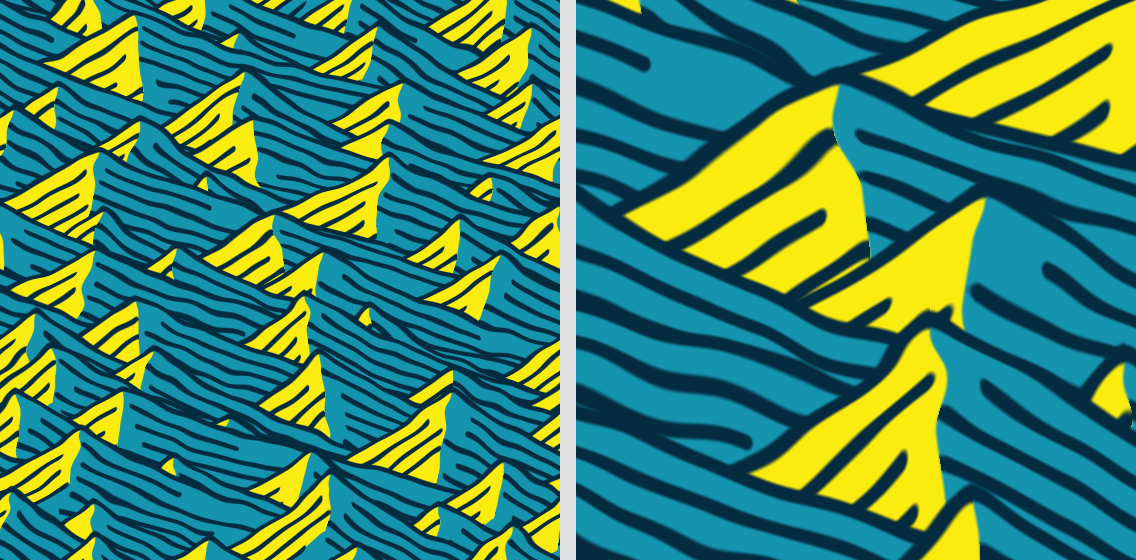
Left, the full canvas; right, a detail of the centre.
A three.js fragment shader for this pattern:

```glsl
// Overlapping ink-lined mountain ridges with yellow sunlit flanks and teal shaded flanks, tiling.
varying vec2 vUv;

const vec2 GRID = vec2(4.0, 12.0);   // peaks across, rows up
const vec3 INK = vec3(0.015, 0.17, 0.25);
const vec3 SHADE = vec3(0.08, 0.58, 0.68);
const vec3 SUN = vec3(0.985, 0.925, 0.06);
const float HALF_LINE = 0.0041;
const float SOFT = 0.0014;

float hash(vec2 p) {
  vec3 q = fract(vec3(p.xyx) * 0.1031);
  q += dot(q, q.yzx + 33.33);
  return fract((q.x + q.y) * q.z);
}

float noise(vec2 p) {
  vec2 i = floor(p);
  vec2 f = fract(p);
  f = f * f * (3.0 - 2.0 * f);
  float low = mix(hash(i), hash(i + vec2(1.0, 0.0)), f.x);
  float high = mix(hash(i + vec2(0.0, 1.0)), hash(i + vec2(1.0, 1.0)), f.x);
  return mix(low, high, f.y);
}

// Drop below the peak (x) and its steepness (y) at distance u from the ridge.
vec2 flank(float u, float foot, float crest, float reach) {
  float decay = exp(-u / reach);
  return vec2(foot * u + crest * (1.0 - decay), foot + crest / reach * decay);
}

// Distance to one contour stroke with rounded ends; stroke 0 is the whole outline.
float strokeDistance(float u, float across, float index, vec2 seed) {
  float start = 0.045 * pow(hash(seed + index * 3.7), 2.0);
  float end = 0.12 + 0.5 * hash(seed + index * 5.3 + 40.0);
  float beyond = max(max(start - u, u - end), 0.0);
  return length(vec2(index < 0.5 ? 0.0 : beyond, across));
}

// Paints one mountain over the colour behind it; p is relative to its peak.
vec3 paintMountain(vec3 behind, vec2 p, vec2 id) {
  vec2 seed = id * 17.0 + 5.0;
  float depth = max(-p.y, 0.0);

  // The ridge leans and zigzags down from the peak.
  float lean = mix(-0.12, 0.32, hash(seed + 1.0));
  float zigzag = (noise(vec2(depth * 28.0, seed.x + seed.y * 3.0)) - 0.5) * 0.016;
  float side = p.x + lean * depth + zigzag * smoothstep(0.0, 0.03, depth);
  float u = sqrt(side * side + 0.000036) - 0.006;
  bool sunny = side < 0.0;

  // Depth below the wobbly silhouette.
  vec2 slope = sunny ? flank(u, 0.45, 0.045, 0.09) : flank(u, 0.29, 0.05, 0.12);
  slope *= mix(0.8, 1.25, hash(seed + 2.0));
  float wobble = (noise(p * vec2(24.0, 20.0) + seed) - 0.5) * 0.011;
  float inside = -p.y - slope.x + wobble;
  if (inside < -0.009) return behind;

  // Strokes follow the silhouette and draw closer toward the foot.
  float spacing = sunny ? 0.035 : 0.021 + 0.009 * exp(-u / 0.2);
  float index = floor(inside / spacing + 0.5);
  float across = (inside - index * spacing) / sqrt(1.0 + slope.y * slope.y);
  vec2 strokeSeed = seed + (sunny ? 71.0 : 13.0);
  float ink = 1.0 - smoothstep(-SOFT, SOFT, strokeDistance(u, across, index, strokeSeed) - HALF_LINE);

  // Sunlight stops at a stroke some way down the flank.
  float litBands = 3.0 + floor(3.0 * hash(seed + 3.0));
  float lit = 1.0 - smoothstep(-SOFT, SOFT, side);
  lit *= 1.0 - smoothstep(-SOFT, SOFT, inside - litBands * spacing);

  vec3 fill = mix(SHADE, SUN, lit);
  vec3 body = mix(behind, fill, smoothstep(-SOFT, SOFT, inside));
  return mix(body, INK, ink);
}

// Centre of the scattered peak in a grid cell, in canvas units.
vec2 peakPosition(vec2 cell, vec2 id) {
  vec2 jitter = 0.1 + 0.8 * vec2(hash(id + 7.0), hash(id + 23.0));
  jitter.x += 0.5 * mod(id.y, 2.0);
  return (cell + jitter) / GRID;
}

void main() {
  vec2 home = floor(vUv * GRID);
  vec3 colour = SHADE;

  // Back rows first, nearer rows over them.
  for (int row = 4; row >= -1; row--) {
    for (int col = 2; col >= -4; col--) {
      vec2 cell = home + vec2(float(col), float(row));
      vec2 id = mod(cell, GRID);
      colour = paintMountain(colour, vUv - peakPosition(cell, id), id);
    }
  }
  gl_FragColor = vec4(colour, 1.0);
}
```
